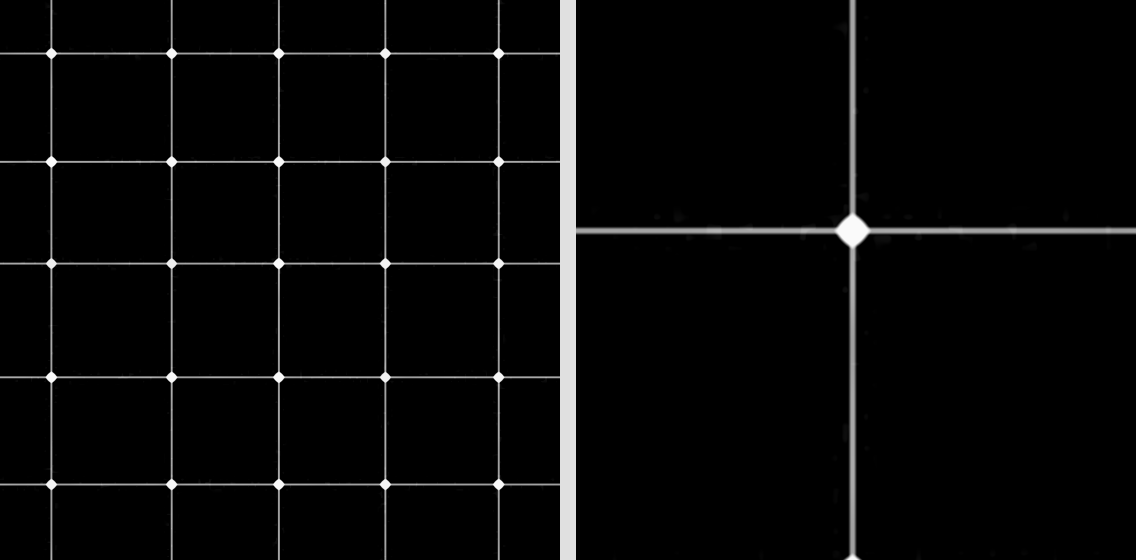
Left: the whole. Right: its middle third, enlarged.
Give the GLSL for this pattern, as a three.js fragment shader.

```glsl
// Thin grey grid on black, five lines each way, with a white rounded diamond
// at every crossing. Lines sit on an even pitch plus a smooth polynomial drift;
// noise adds slight wear to the lines and small changes between diamonds.

#define FIRST_LINE vec2(0.0918, 0.1348)
#define PITCH vec2(0.1997, 0.1924)
#define LINE_COUNT 5
#define LINE_HALF 0.0017
#define LINE_SOFT 0.0012
#define LINE_COLOR vec3(0.68)
#define DOT_RADIUS 0.0104
#define DOT_SOFT 0.0017
#define DOT_COLOR vec3(0.96)
#define WEAR 0.10

varying vec2 vUv;

float hash(vec2 p) {
  vec3 q = fract(vec3(p.xyx) * 0.1031);
  q += dot(q, q.yzx + 33.33);
  return fract((q.x + q.y) * q.z);
}

float noise(vec2 p) {
  vec2 cell = floor(p);
  vec2 f = fract(p);
  f = f * f * (3.0 - 2.0 * f);
  float low = mix(hash(cell), hash(cell + vec2(1.0, 0.0)), f.x);
  float high = mix(hash(cell + vec2(0.0, 1.0)), hash(cell + 1.0), f.x);
  return mix(low, high, f.y);
}

// Uneven spacing: x of vertical line i and y of horizontal line i
vec2 linePosition(float i) {
  float s = i - 2.0;
  vec2 drift = vec2(0.0272, 0.0388) + vec2(-0.0474, 0.0) * s
             + vec2(0.0058, -0.0441) * s * s;
  return FIRST_LINE + PITCH * i + (0.25 - s * s / 16.0) * drift;
}

float fill(float dist, float soft) {
  return 1.0 - smoothstep(-soft, soft, dist);
}

// Diamond norm blended with a circle to round the corners
float diamondDistance(vec2 p, float radius) {
  vec2 a = abs(p);
  return mix(a.x + a.y, length(a) * 1.08, 0.4) - radius;
}

void main() {
  // Nearest line in each direction
  vec2 offset = vec2(1.0);
  vec2 index = vec2(0.0);
  for (int i = 0; i < LINE_COUNT; i++) {
    vec2 delta = vUv - linePosition(float(i));
    vec2 nearer = step(abs(delta), abs(offset));
    offset = mix(offset, delta, nearer);
    index = mix(index, vec2(float(i)), nearer);
  }

  // Lines, unevenly worn along their length
  float vertical = fill(abs(offset.x) - LINE_HALF, LINE_SOFT);
  float horizontal = fill(abs(offset.y) - LINE_HALF, LINE_SOFT);
  vertical *= 1.0 - WEAR * noise(vec2(index.x * 7.0, vUv.y * 26.0));
  horizontal *= 1.0 - WEAR * noise(vec2(vUv.x * 26.0, index.y * 7.0 + 50.0));
  vec3 color = LINE_COLOR * max(vertical, horizontal);

  // Faint specks close to the lines
  float beside = 1.0 - smoothstep(0.004, 0.016, min(abs(offset.x), abs(offset.y)));
  color += 0.05 * beside * smoothstep(0.8, 0.95, noise(vUv * 160.0));

  // Diamonds, each with a slightly different size and brightness
  float variation = hash(index + 3.0) - 0.5;
  float radius = DOT_RADIUS * (1.0 + 0.08 * variation);
  float diamond = fill(diamondDistance(offset, radius), DOT_SOFT);
  color = mix(color, DOT_COLOR * (1.0 + 0.06 * variation), diamond);

  gl_FragColor = vec4(color, 1.0);
}
```
